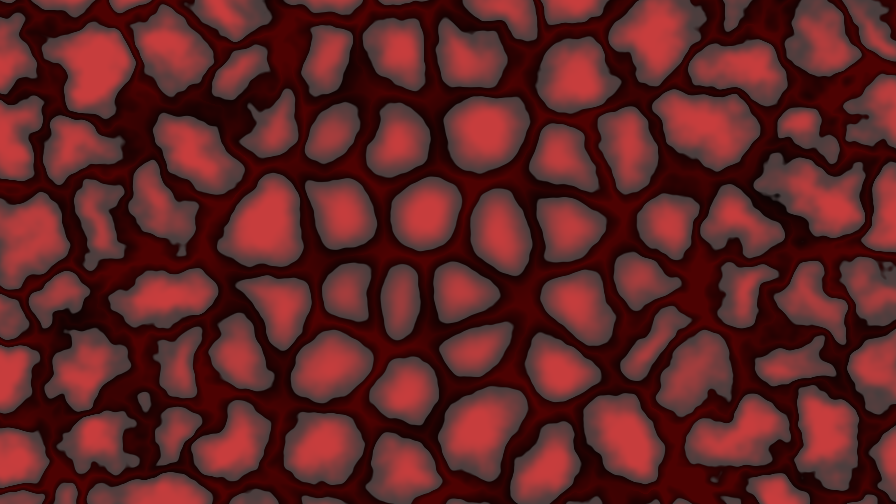
Give the GLSL for this pattern, as a WebGL 1 fragment shader.

```glsl
precision highp float;
// Rounded cells with red cores and grey rims, parted by dark red walls.
// A Voronoi diagram with softly blended edge distances is bent by gradient
// noise that grows stronger away from the middle of the canvas.

uniform vec2 u_resolution;

vec2 hash2(vec2 p) {
  vec2 q = vec2(dot(p, vec2(127.1, 311.7)), dot(p, vec2(269.5, 183.3)));
  return fract(sin(q) * 43758.545);
}

float gradientDot(vec2 corner, vec2 offset) {
  float angle = 6.2832 * hash2(corner).x;
  return dot(vec2(cos(angle), sin(angle)), offset);
}

float gradientNoise(vec2 p) {
  vec2 i = floor(p), f = fract(p);
  vec2 u = f * f * f * (f * (f * 6.0 - 15.0) + 10.0);
  vec2 ex = vec2(1.0, 0.0), ey = vec2(0.0, 1.0);
  float low = mix(gradientDot(i, f), gradientDot(i + ex, f - ex), u.x);
  float high = mix(gradientDot(i + ey, f - ey), gradientDot(i + 1.0, f - 1.0), u.x);
  return mix(low, high, u.y);
}

vec2 noise2(vec2 p) {
  return vec2(gradientNoise(p), gradientNoise(p + vec2(37.2, 91.7)));
}

vec2 seedPoint(vec2 cell) {
  return cell + 0.5 + 0.74 * (hash2(cell) - 0.5);
}

// Distance to the borders of the nearest cell, with rounded corners
float softBorder(vec2 p) {
  vec2 home = floor(p), nearest = home;
  float best = 100.0;
  for (int y = -1; y <= 1; y++) {
    for (int x = -1; x <= 1; x++) {
      vec2 cell = home + vec2(float(x), float(y));
      vec2 toSeed = seedPoint(cell) - p;
      float dist = dot(toSeed, toSeed);
      if (dist < best) {
        best = dist;
        nearest = cell;
      }
    }
  }
  vec2 a = seedPoint(nearest) - p;
  float sum = 0.0;
  for (int y = -2; y <= 2; y++) {
    for (int x = -2; x <= 2; x++) {
      if (x != 0 || y != 0) {
        vec2 b = seedPoint(nearest + vec2(float(x), float(y))) - p;
        sum += exp(-10.0 * dot(0.5 * (a + b), normalize(b - a)));
      }
    }
  }
  return -log(sum) / 10.0;
}

void main() {
  vec2 uv = (gl_FragCoord.xy - 0.5 * u_resolution) / u_resolution.y;
  float radius = length(uv);

  // Cells widen slightly and their walls get more crooked towards the rim
  vec2 p = uv * (6.7 - 0.5 * radius) + vec2(23.0, 41.0);
  float bend = smoothstep(0.05, 0.9, radius);
  vec2 warped = p + (0.1 + 0.42 * bend) * noise2(p * 1.1);
  warped += (0.04 + 0.2 * bend) * noise2(p * 3.1 + 11.0);
  warped += (0.015 + 0.035 * bend) * noise2(p * 8.0 + 5.0);
  float border = softBorder(warped);

  // Walls: red along the middle and at junctions, fading to black patches
  float patches = 0.95 + 0.9 * gradientNoise(p * 0.9 + 70.0);
  float glow = clamp(0.22 - 1.6 * border, 0.0, 0.29) * patches;
  vec3 wall = vec3(clamp(glow, 0.02, 0.3), 0.008, 0.008);

  // Cells: grey rim warming into a red core
  float core = smoothstep(0.04, 0.36, border);
  vec3 flesh = mix(vec3(0.26, 0.24, 0.24), vec3(0.78, 0.24, 0.24), core);

  float edge = 4.5 / u_resolution.y;
  float inside = smoothstep(0.075 - edge, 0.075 + edge, border);
  gl_FragColor = vec4(mix(wall, flesh, inside), 1.0);
}
```
